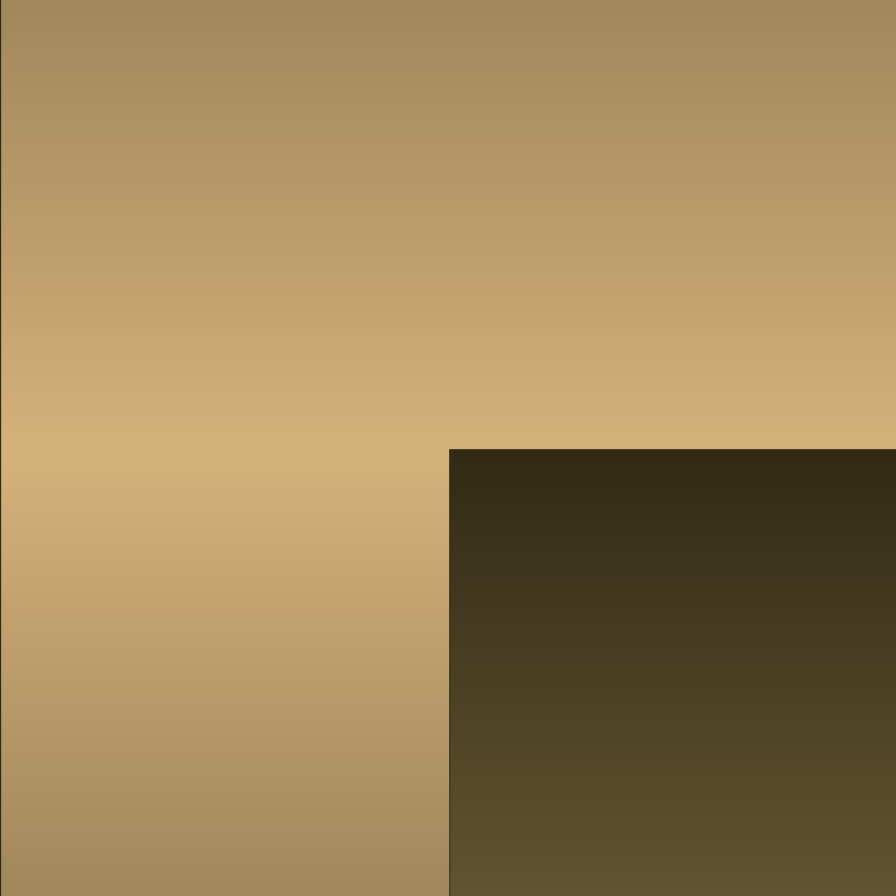
Write a Shadertoy shader that draws this background.

```glsl
const vec3 SAND_EDGE  = vec3(0.628, 0.530, 0.356);
const vec3 SAND_PEAK  = vec3(0.830, 0.696, 0.482);
const vec3 PANEL_TOP  = vec3(0.190, 0.166, 0.080);
const vec3 PANEL_BASE = vec3(0.384, 0.328, 0.192);
const vec3 SEAM_COLOR = vec3(0.190, 0.170, 0.085);
const vec2 PANEL_CORNER = vec2(0.5013, 0.4987); // upper left corner of the panel
const float PEAK_HEIGHT = 0.495;
const float SEAM_WIDTH  = 0.0013;

// Antialiased step: 0 below the edge, 1 above it
float softStep(float edge, float x, float pixel) {
    return clamp((x - edge) / pixel + 0.5, 0.0, 1.0);
}

// Coverage of a thin vertical line that starts at left
float seam(float left, float x, float pixel) {
    return softStep(left, x, pixel) - softStep(left + SEAM_WIDTH, x, pixel);
}

void mainImage(out vec4 fragColor, in vec2 fragCoord) {
    vec2 uv = fragCoord / iResolution.xy;
    vec2 pixel = 1.0 / iResolution.xy;

    // Sand gradient, brightest along the middle
    float span = uv.y > PEAK_HEIGHT ? 1.0 - PEAK_HEIGHT : PEAK_HEIGHT;
    float fade = abs(uv.y - PEAK_HEIGHT) / span;
    vec3 color = mix(SAND_PEAK, SAND_EDGE, fade);

    // Dark panel in the lower right, lighter toward its base
    float depth = clamp(1.0 - uv.y / PANEL_CORNER.y, 0.0, 1.0);
    vec3 panel = mix(PANEL_TOP, PANEL_BASE, depth);
    panel = mix(panel, SEAM_COLOR, seam(PANEL_CORNER.x, uv.x, pixel.x));
    float inside = softStep(PANEL_CORNER.x, uv.x, pixel.x)
                 * (1.0 - softStep(PANEL_CORNER.y, uv.y, pixel.y));
    color = mix(color, panel, inside);

    // Seam along the left border
    color = mix(color, SEAM_COLOR, seam(0.0, uv.x, pixel.x));

    fragColor = vec4(color, 1.0);
}
```
